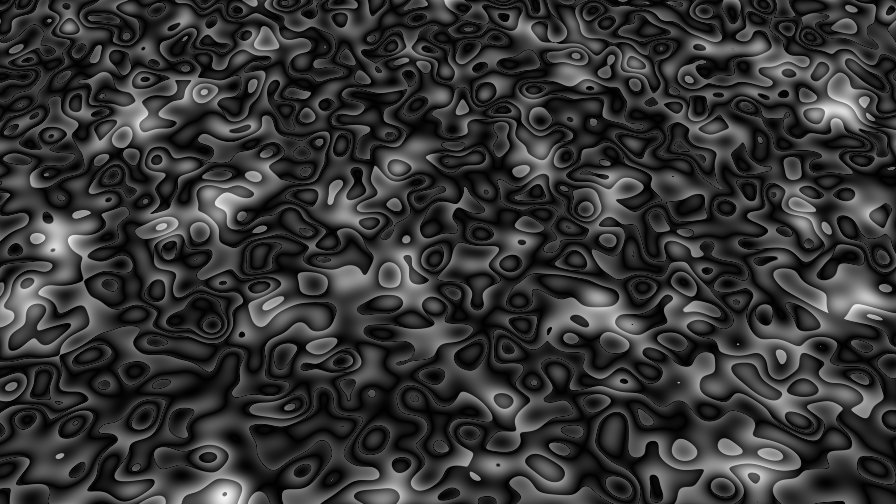
A WebGL 1 fragment shader for this texture:

```glsl
precision highp float;

uniform vec2 u_resolution;

const int WAVES = 24;
const float GOLDEN_ANGLE = 2.39996;

// Grain size: finer toward the top, slightly flattened
const float SCALE_BOTTOM = 0.8;
const float SCALE_TOP = 1.35;
const float FLATTEN = 1.35;

// Angular frequencies per canvas height
const float CLOUD_FREQ = 13.0;
const float MOTTLE_FREQ = 36.0;
const float CUT_FREQ = 56.0;

// Strength of each layer
const float CLOUD_GAIN = 0.17;
const float MOTTLE_GAIN = 0.13;
const float CUT_GAIN = 0.5;

// Spread and offset of the folded layer
const float CUT_SPREAD = 0.6;
const float CUT_OFFSET = 0.2;

float hash(float n) {
    return fract(sin(n * 12.9898) * 43758.5);
}

// Sum of random plane waves with unit variance: value in x, gradient in yz
vec3 waveField(vec2 p, float seed) {
    vec3 sum = vec3(0.0);
    for (int i = 0; i < WAVES; i++) {
        float id = float(i) + seed;
        float angle = id * GOLDEN_ANGLE;
        vec2 k = vec2(cos(angle), sin(angle)) * mix(0.4, 1.6, hash(id));
        float phase = dot(p, k) + 6.2832 * hash(id + 51.7);
        sum += vec3(sin(phase), k * cos(phase));
    }
    return sum / sqrt(0.5 * float(WAVES));
}

// Sawtooth whose drop is softened over the given width
float softSaw(float h, float width) {
    float f = fract(h);
    return f * (1.0 - smoothstep(1.0 - width, 1.0, f));
}

void main() {
    vec2 p = gl_FragCoord.xy / u_resolution.y;
    float halfWidth = 0.5 * u_resolution.x / u_resolution.y;

    // Stretch the plane so that grains shrink with height
    float scale = mix(SCALE_BOTTOM, SCALE_TOP, p.y);
    float depth = p.y * mix(SCALE_BOTTOM, scale, 0.5);
    vec2 q = vec2((p.x - halfWidth) * scale, depth * FLATTEN);

    // Smooth layers
    float cloud = waveField(q * CLOUD_FREQ, 3.0).x;
    float mottle = waveField(q * MOTTLE_FREQ, 137.0).x;

    // Folded layer with crisp contours, smoothed to about one pixel
    vec3 cut = waveField(q * CUT_FREQ, 311.0);
    vec2 slope = cut.yz * vec2(1.0, FLATTEN) * scale * CUT_FREQ * CUT_SPREAD;
    float edge = clamp(1.3 * length(slope) / u_resolution.y, 0.002, 0.4);
    float saw = softSaw(cut.x * CUT_SPREAD + CUT_OFFSET, edge) - 0.5;

    // Absolute value leaves dark creases where the sum changes sign
    float tone = abs(CLOUD_GAIN * cloud + MOTTLE_GAIN * mottle + CUT_GAIN * saw);
    gl_FragColor = vec4(vec3(min(tone, 1.0)), 1.0);
}
```
